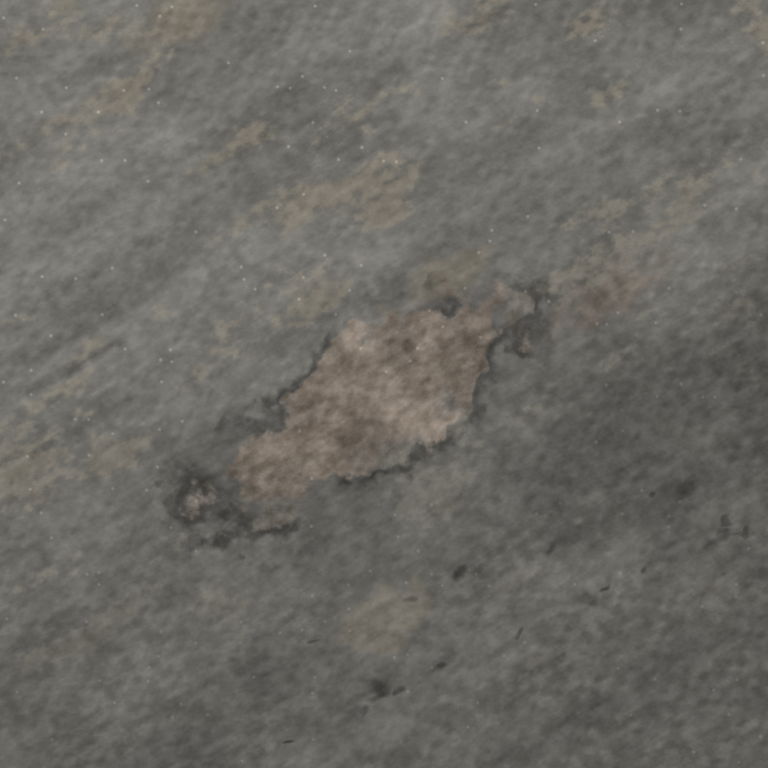
A Shadertoy shader for this texture:

```glsl
// Weathered grey slate with slanting streaks, a chipped tan hollow, stains and small pits.
#define GRAIN_ANGLE 0.52
#define DARK_TONE 0.372
#define LIGHT_TONE 0.462
#define STREAK_AMOUNT 0.13
#define MOTTLE_AMOUNT 0.12
#define GRIT_AMOUNT 0.15
#define STONE_TINT vec3(1.0, 0.985, 0.94)
#define CHIP_COLOR vec3(0.485, 0.445, 0.405)
#define OCHRE_COLOR vec3(0.53, 0.495, 0.43)
#define PIT_COLOR vec3(0.22, 0.22, 0.21)
#define PIT_COUNT 26

float hash(vec2 p) {
    return fract(sin(dot(p, vec2(127.1, 311.7))) * 43758.5453);
}

float noise(vec2 p) {
    vec2 i = floor(p), f = fract(p);
    f = f * f * (3.0 - 2.0 * f);
    return mix(mix(hash(i), hash(i + vec2(1, 0)), f.x),
               mix(hash(i + vec2(0, 1)), hash(i + vec2(1, 1)), f.x), f.y);
}

float fbm(vec2 p) {
    float sum = 0.0, weight = 0.5;
    for (int i = 0; i < 4; i++) {
        sum += weight * noise(p);
        p = mat2(0.8, 0.6, -0.6, 0.8) * p * 2.03 + 17.3;
        weight *= 0.5;
    }
    return sum / 0.9375;
}

// Turns canvas space so that x runs along the streaks.
vec2 alongGrain(vec2 p) {
    float c = cos(GRAIN_ANGLE), s = sin(GRAIN_ANGLE);
    return vec2(c * p.x + s * p.y, c * p.y - s * p.x);
}

// Signed field of a ragged ellipse lying along the streaks; negative inside.
float raggedPatch(vec2 uv, vec2 center, vec2 radii, float raggedness) {
    float warp = fbm(uv * 13.0 + center * 9.0) + 0.45 * fbm(uv * 48.0) - 0.725;
    return length(alongGrain(uv - center) / radii) - 1.0 + raggedness * warp;
}

// Soft crack between two points, broken up along its length.
float crack(vec2 uv, vec2 a, vec2 b, float width) {
    vec2 d = b - a;
    float t = clamp(dot(uv - a, d) / dot(d, d), 0.0, 1.0);
    float wobble = 0.008 * (noise(uv * 25.0) - 0.5);
    float dist = abs(length(uv - a - t * d) + wobble);
    return smoothstep(width, 0.0, dist) * smoothstep(0.2, 0.65, noise(uv * 16.0 + 4.0));
}

float pits(vec2 uv) {
    float mask = 0.0;
    vec2 ragged = vec2(noise(uv * 70.0), noise(uv * 70.0 + 31.0)) - 0.5;
    for (int i = 0; i < PIT_COUNT; i++) {
        float k = float(i);
        float t = hash(vec2(k, 2.0));
        float row = mod(k, 4.0) < 3.0 ? 0.0 : 0.1;
        vec2 center = mix(vec2(0.36, 0.03), vec2(1.0, 0.33), t);
        center.y += row + 0.035 * (hash(vec2(k, 7.0)) - 0.5);
        float size = mix(0.004, 0.012, pow(hash(vec2(k, 5.0)), 2.0));
        vec2 d = alongGrain(uv - center + 0.012 * ragged);
        float pit = smoothstep(1.5, 0.35, length(d / vec2(1.5, 0.8)) / size);
        mask = max(mask, pit * mix(0.35, 0.85, hash(vec2(k, 9.0))));
    }
    return mask;
}

// Tiny pale mineral flecks, one per chosen cell.
float flecks(vec2 uv) {
    vec2 cell = floor(uv * 65.0);
    vec2 spot = 0.3 + 0.4 * vec2(hash(cell + 3.0), hash(cell + 8.0));
    return step(0.95, hash(cell)) * smoothstep(0.22, 0.04, length(fract(uv * 65.0) - spot));
}

void mainImage(out vec4 fragColor, in vec2 fragCoord) {
    vec2 uv = (fragCoord - 0.5 * iResolution.xy) / min(iResolution.x, iResolution.y) + 0.5;
    vec2 grain = alongGrain(uv - 0.5);
    float mottle = fbm(uv * 9.0 + 5.0) - 0.5;
    float grit = fbm(alongGrain(uv) * vec2(75.0, 105.0)) - 0.5;
    float streak = fbm(grain * vec2(3.5, 26.0) + 11.0) - 0.5;
    float upper = smoothstep(-0.25, 0.25, dot(uv - 0.5, vec2(-0.35, 0.8)));

    // Grey stone, paler and more streaked towards the upper left
    float tone = mix(DARK_TONE, LIGHT_TONE, upper);
    tone += STREAK_AMOUNT * streak * mix(0.45, 1.0, upper) + MOTTLE_AMOUNT * mottle;
    vec3 color = tone * STONE_TINT;

    // Smoky stains right of the hollow
    float stain = smoothstep(0.5, -0.6, raggedPatch(uv, vec2(0.82, 0.45), vec2(0.19, 0.1), 1.8));
    stain = max(stain, 0.8 * smoothstep(0.4, -0.5, raggedPatch(uv, vec2(0.86, 0.34), vec2(0.07, 0.05), 1.5)));
    color *= 1.0 - 0.13 * stain;

    // Ochre scabs drawn out along the streaks
    float scab = fbm(grain * vec2(9.0, 22.0) + 40.0) + 0.4 * grit;
    float scabMask = smoothstep(0.6, 0.76, scab) * mix(0.15, 0.7, upper);
    scabMask = max(scabMask, 0.7 * smoothstep(0.3, -0.5, raggedPatch(uv, vec2(0.25, 0.99), vec2(0.08, 0.035), 1.2)));
    scabMask = max(scabMask, 0.6 * smoothstep(0.3, -0.5, raggedPatch(uv, vec2(0.59, 0.65), vec2(0.06, 0.022), 1.8)));
    scabMask = max(scabMask, 0.55 * smoothstep(0.3, -0.5, raggedPatch(uv, vec2(0.5, 0.2), vec2(0.05, 0.04), 2.4)));
    color = mix(color, OCHRE_COLOR, 0.75 * scabMask);

    // Chipped hollow with a shadowed rim, and a fainter scar beside it
    float chip = raggedPatch(uv, vec2(0.485, 0.475), vec2(0.205, 0.077), 1.3);
    float scar = raggedPatch(uv, vec2(0.77, 0.61), vec2(0.12, 0.03), 1.8);
    float rim = smoothstep(0.24, 0.02, abs(chip - 0.12)) * smoothstep(0.3, 0.62, noise(uv * 17.0 + 2.0));
    color *= 1.0 - 0.27 * rim;
    vec3 chipColor = CHIP_COLOR * (1.0 + 0.45 * mottle + 0.4 * (fbm(uv * 36.0) - 0.5));
    chipColor = mix(chipColor, tone * STONE_TINT, 0.7 * smoothstep(0.5, 0.7, fbm(uv * 15.0 + 60.0)));
    float chipMask = smoothstep(0.1, -0.1, chip);
    color = mix(color, chipColor, max(chipMask, 0.6 * smoothstep(0.2, -0.4, scar)));

    // Cracks, pits, grit and flecks
    float cracks = crack(uv, vec2(0.04, 0.49), vec2(0.36, 0.67), 0.011);
    cracks = max(cracks, 0.5 * crack(uv, vec2(0.34, 0.82), vec2(0.7, 1.01), 0.012));
    color *= 1.0 - 0.2 * cracks;
    color = mix(color, PIT_COLOR, pits(uv));
    color += GRIT_AMOUNT * grit * (1.0 + 0.6 * chipMask);
    color += 0.12 * flecks(uv) * mix(0.5, 1.0, upper);

    fragColor = vec4(color, 1.0);
}
```
